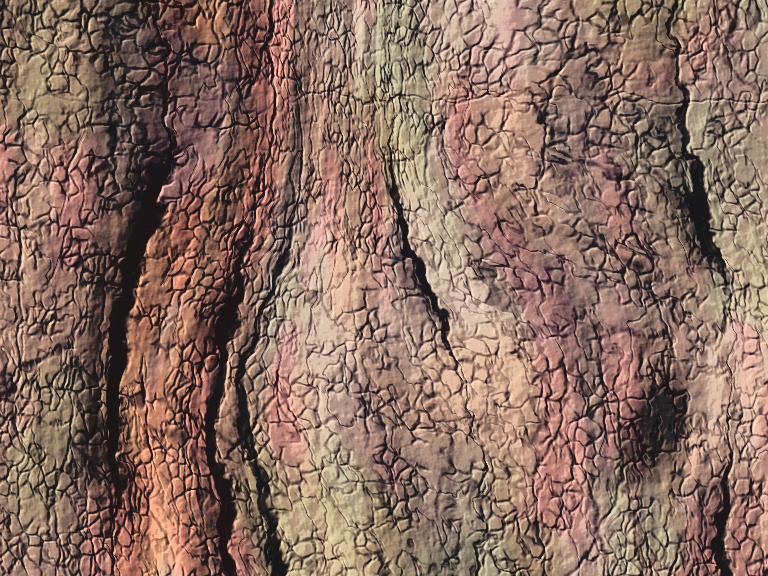
Write a Shadertoy shader that draws this texture.

```glsl
// Weathered, folded rock face with steep fissures and a finely cracked skin in raking light.
#define GRAIN 40.0
#define CREASE vec2(34.0, 17.0)
#define LIGHT_STEP vec2(-0.0033, 0.0024)
#define RELIEF 1.2
#define CAVITY 0.36
#define EXPOSURE 0.79
#define FISSURE_DARK 0.8
#define SOOT vec3(0.15, 0.14, 0.16)
#define UMBER vec3(0.35, 0.27, 0.27)
#define CLAY vec3(0.51, 0.42, 0.40)
#define ROSE vec3(0.70, 0.58, 0.52)
#define SAND vec3(0.87, 0.77, 0.69)

float hash(vec2 p) {
    return fract(sin(dot(p, vec2(127.1, 311.7))) * 43758.5453);
}
float noise(vec2 p) {
    vec2 i = floor(p), f = fract(p);
    f = f * f * (3.0 - 2.0 * f);
    return mix(mix(hash(i), hash(i + vec2(1, 0)), f.x),
               mix(hash(i + vec2(0, 1)), hash(i + vec2(1, 1)), f.x), f.y);
}
float fbm(vec2 p) {
    float sum = 0.0, amp = 0.5;
    for (int i = 0; i < 4; i++, amp *= 0.5) {
        sum += amp * noise(p);
        p = mat2(1.6, 1.2, -1.2, 1.6) * p + 7.3;
    }
    return sum / 0.9375;
}
// Gap between the two nearest cell centres: zero along the cracks
float cellGap(vec2 p) {
    vec2 cell = floor(p), f = fract(p);
    float near = 9.0, second = 9.0;
    for (int k = 0; k < 9; k++) {
        vec2 o = vec2(k % 3 - 1, k / 3 - 1), id = cell + o;
        float d = length(o + vec2(hash(id), hash(id + 53.7)) - f);
        second = min(second, max(near, d));
        near = min(near, d);
    }
    return second - near;
}
// Bends the strata so that they pinch together at the top and flare downwards
vec2 strata(vec2 p) {
    float c = p.x - 0.6;
    float pinch = 0.9 * smoothstep(0.2, 0.85, p.y) * exp(-12.0 * c * c);
    p.x = 0.6 + c * (1.0 + pinch);
    p.x += 0.12 * (noise(p * vec2(2.0, 2.6) + 4.0) - 0.5);
    return p;
}
// Wandering steep fissures: x is the open depth, y the shaded wall beside it
vec2 fissures(vec2 q, float rough) {
    vec2 placeWidth[5] = vec2[5](vec2(0.19, 0.022), vec2(0.37, 0.016),
        vec2(0.46, 0.026), vec2(0.78, 0.010), vec2(1.22, 0.015));
    vec2 depth = vec2(0.0);
    for (int i = 0; i < 5; i++) {
        float id = float(i) * 9.7;
        float path = placeWidth[i].x + 0.07 * (noise(vec2(q.y * 3.0, id)) - 0.5);
        float open = smoothstep(0.15, 0.7, noise(vec2(q.y * 3.5 + id, id + 3.0)));
        float width = 0.002 + placeWidth[i].y * open;
        float d = q.x - path + 0.05 * (rough - 0.5);
        float core = (0.3 + 0.7 * open) * (1.0 - smoothstep(width * 0.3, width, abs(d)));
        float wall = (d + 1.2 * width) / (0.012 + 1.6 * width);
        depth = max(depth, vec2(core, (0.3 + 0.7 * open) * exp(-wall * wall)));
    }
    return depth;
}
// Height, crack cavity, fissure depth and fissure wall
vec4 surface(vec2 p) {
    vec2 q = strata(p);
    float rough = fbm(p * 24.0);
    vec2 g = q + 0.028 * vec2(rough - 0.5, fbm(p * 21.0 + 31.0) - 0.5);
    // Broken cell cracks, fractal creases and long seams
    float broken = smoothstep(0.3, 0.65, noise(p * 33.0 + 5.0));
    float grain = broken * (1.0 - smoothstep(0.0, 0.3, cellGap(g * GRAIN * vec2(1.15, 0.9))));
    float crease = 1.0 - smoothstep(0.0, 0.06, abs(fbm(g * CREASE) - 0.5));
    float seam = 1.0 - smoothstep(0.0, 0.08, cellGap(g * vec2(12.0, 4.5)));
    seam *= smoothstep(0.4, 0.65, noise(p * 7.0 + 19.0));
    float joint = 1.0 - smoothstep(0.001, 0.004, abs(p.y - 0.83 - 0.04 * (rough - 0.5)));
    seam = max(seam, 0.7 * joint * smoothstep(0.3, 0.6, noise(p * 9.0)));
    vec2 open = fissures(q, rough);
    float height = 1.5 * fbm(q * vec2(14.0, 3.0)) + 0.6 * fbm(q * vec2(50.0, 8.0) + 11.0)
                 + 0.75 * fbm(p * 62.0) - 0.3 * grain - 0.22 * crease - 0.3 * seam - 0.7 * open.x;
    return vec4(height, grain + 0.6 * crease + 0.8 * seam, open);
}
vec3 rockRamp(float t) {
    vec3 c = mix(SOOT, UMBER, smoothstep(0.12, 0.32, t));
    c = mix(c, CLAY, smoothstep(0.30, 0.52, t));
    c = mix(c, ROSE, smoothstep(0.48, 0.74, t));
    c = mix(c, SAND, smoothstep(0.74, 0.96, t));
    return c * (0.65 + 0.35 * smoothstep(-0.25, 0.14, t)) + 0.1 * smoothstep(1.0, 1.3, t);
}
void mainImage(out vec4 fragColor, in vec2 fragCoord) {
    vec2 p = fragCoord / iResolution.y;
    vec2 q = strata(p);
    vec4 rock = surface(p);
    float lit = rock.x - surface(p + LIGHT_STEP).x;
    // Broad shade: swells, fold flanks, a dark left side and one shadowed hollow
    float swell = fbm(q * vec2(7.0, 2.4) + 2.0) - 0.5;
    float turn = swell + 0.5 - fbm((q + 9.0 * LIGHT_STEP) * vec2(7.0, 2.4) + 2.0);
    float flank = 1.0 - smoothstep(0.12, 0.52, q.x);
    vec2 d = p - vec2(1.13, 0.25) + 0.06 * swell;
    vec2 bowl = vec2(dot(d, vec2(11.6, -8.4)), dot(d, vec2(4.5, 6.2)));
    float hollow = 1.0 - smoothstep(0.3, 1.2, length(bowl));
    float wall = rock.w * smoothstep(0.2, 0.6, fbm(q * vec2(50.0, 6.0)));
    float tone = EXPOSURE + RELIEF * lit + 0.75 * swell + 0.6 * turn - CAVITY * rock.y
               - FISSURE_DARK * rock.z - 0.4 * wall - 0.23 * flank - 0.4 * hollow;
    // Mineral stains: rust, grey-green and red-violet
    vec3 color = rockRamp(tone);
    float rust = smoothstep(0.35, 0.6, fbm(q * vec2(8.0, 4.0) + 23.0) + 0.2 * flank);
    rust *= 0.3 + 0.7 * flank * smoothstep(0.08, 0.24, q.x);
    float green = smoothstep(0.45, 0.66, fbm(q * vec2(4.0, 3.4) + 41.0) + 0.04 * p.x);
    float violet = smoothstep(0.46, 0.68, fbm(q * vec2(17.0, 3.0) + 67.0));
    color *= mix(vec3(1.0), vec3(1.14, 0.93, 0.76), rust);
    color *= mix(vec3(1.0), vec3(0.93, 1.03, 0.95), green);
    color *= mix(vec3(1.0), vec3(1.04, 0.91, 0.97), violet * (1.0 - 0.6 * green));
    fragColor = vec4(clamp(color, 0.0, 1.0), 1.0);
}
```
